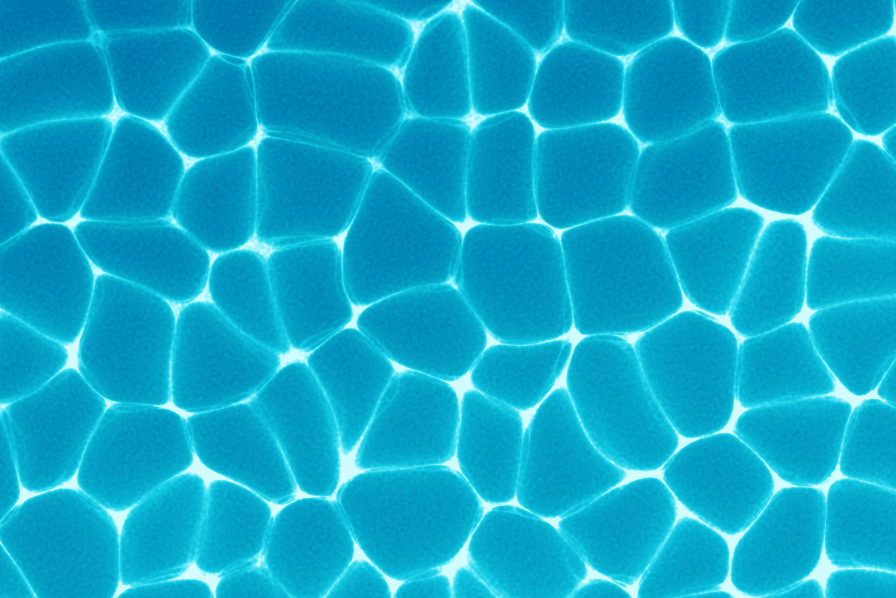
Give the GLSL for this texture, as a WebGL 1 fragment shader.

```glsl
precision highp float;
uniform vec2 u_resolution;

#define CELLS 6.5        // cells per canvas height
#define JITTER 0.78      // irregularity of the cells
#define FALLOFF 8.0      // how fast light fades away from a ridge
#define BEND 0.40        // broad bending of the net
#define FRAY 0.20        // spread of the separate strands
#define HALO 0.29        // strength of the soft light
#define CORE 0.62        // strength of the bright lines
#define GRAIN 0.15       // strength of the fine grain
#define GRAIN_SCALE 155.0

const vec3 DEEP  = vec3(0.00, 0.46, 0.67);
const vec3 POOL  = vec3(0.02, 0.66, 0.79);
const vec3 GLOW  = vec3(0.06, 0.78, 0.88);
const vec3 SHINE = vec3(0.27, 0.88, 0.95);
const vec3 SPARK = vec3(0.82, 0.99, 1.00);

vec2 hash2(vec2 p) {
  vec3 q = fract(p.xyx * vec3(0.1031, 0.1030, 0.0973));
  q += dot(q, q.yzx + 33.33);
  return fract((q.xx + q.yz) * q.zy);
}

float corner(vec2 cell, vec2 offset) {
  return dot(hash2(cell) * 2.0 - 1.0, offset);
}

float gradientNoise(vec2 p) {
  vec2 i = floor(p), f = p - i;
  vec2 u = f * f * f * (f * (f * 6.0 - 15.0) + 10.0);
  vec2 e = vec2(1.0, 0.0);
  return mix(mix(corner(i, f), corner(i + e.xy, f - e.xy), u.x),
             mix(corner(i + e.yx, f - e.yx), corner(i + e.xx, f - e.xx), u.x), u.y);
}

vec2 noise2(vec2 p) {
  return vec2(gradientNoise(p), gradientNoise(p + vec2(37.2, 81.7)));
}

// Soft Voronoi ridge: 1 on a border, more at a junction, 0 inside a cell
float ridge(vec2 p) {
  vec2 cell = floor(p);
  float total = 0.0, nearest = 8.0;
  for (int y = -1; y <= 1; y++) {
    for (int x = -1; x <= 1; x++) {
      vec2 c = cell + vec2(float(x), float(y));
      vec2 toSite = c + 0.5 + JITTER * (hash2(c + 50.0) - 0.5) - p;
      float d2 = dot(toSite, toSite);
      total += exp(-FALLOFF * d2);
      nearest = min(nearest, d2);
    }
  }
  return clamp(total * exp(FALLOFF * nearest) - 1.0, 0.0001, 1.25);
}

vec3 waterColour(float light) {
  vec3 c = mix(DEEP, POOL, clamp(light / 0.38, 0.0, 1.0));
  c = mix(c, GLOW, clamp((light - 0.38) / 0.22, 0.0, 1.0));
  c = mix(c, SHINE, clamp((light - 0.60) / 0.19, 0.0, 1.0));
  return mix(c, SPARK, clamp((light - 0.79) / 0.21, 0.0, 1.0));
}

void main() {
  vec2 uv = gl_FragCoord.xy / u_resolution;
  vec2 p = gl_FragCoord.xy / u_resolution.y;
  vec2 q = p * CELLS + 20.0;
  q += BEND * noise2(q * 0.55);

  // Water body: darker at the upper left, lighter below
  float slope = (1.0 - uv.y) * 0.75 + uv.x * 0.35;
  float light = mix(0.01, 0.28, smoothstep(0.0, 0.95, slope));
  light += 0.07 * gradientNoise(p * 3.0 + 9.0);

  // Several frayed strands follow the same net
  float halo = 0.0, core = 0.0, weight = 1.0;
  for (int i = 0; i < 4; i++) {
    vec2 shift = vec2(float(i) * 13.7, float(i) * 7.3);
    float spread = FRAY * (0.5 + 0.35 * float(i));
    float e = ridge(q + spread * noise2(q * 1.35 + shift));
    float vary = smoothstep(-0.35, 0.40, gradientNoise(q * 0.9 + shift + 5.0));
    halo += 0.25 * sqrt(e);
    core += weight * mix(0.15, 1.0, vary) * pow(e, 4.5);
    weight *= i == 0 ? 0.30 : 0.75;
  }
  light += HALO * halo + CORE * (1.0 - exp(-1.1 * core));

  // Fine grain on a turned grid
  vec2 turned = mat2(0.8, 0.6, -0.6, 0.8) * p;
  light += GRAIN * gradientNoise(turned * GRAIN_SCALE);

  gl_FragColor = vec4(waterColour(light), 1.0);
}
```
